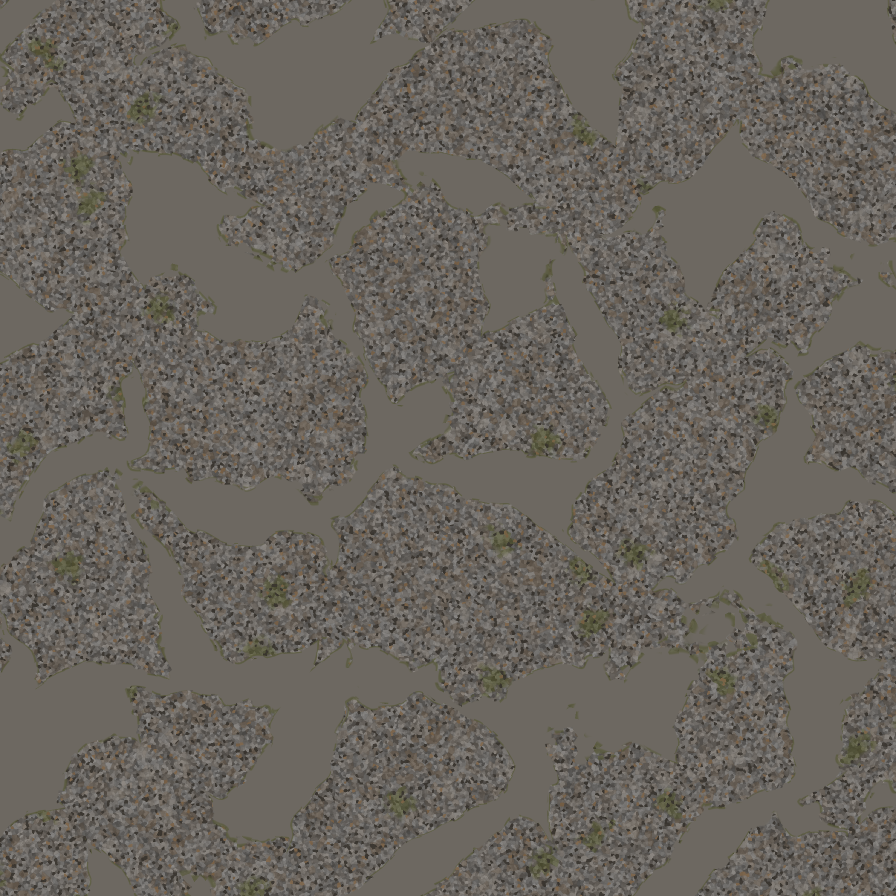
This texture is drawn by a Shadertoy shader. Its source:

```glsl
const vec3 GROUND = vec3(0.427, 0.408, 0.380);
const vec3 STONE  = vec3(0.424, 0.408, 0.390);
const vec3 PALE   = vec3(0.510, 0.488, 0.460);
const vec3 DARK   = vec3(0.205, 0.188, 0.165);
const vec3 RUST   = vec3(0.500, 0.390, 0.270);
const vec3 BROWN  = vec3(0.375, 0.315, 0.250);
const vec3 MOSS   = vec3(0.325, 0.335, 0.190);

vec2 hash2(vec2 p) {
    vec3 q = fract(p.xyx * vec3(0.1031, 0.1030, 0.0973));
    q += dot(q, q.yzx + 33.33);
    return fract((q.xx + q.yz) * q.zy);
}

// Cellular noise: nearest distance, second distance, two random values of the cell
vec4 cells(vec2 p, float jitter) {
    vec2 base = floor(p);
    vec4 best = vec4(9.0, 9.0, 0.0, 0.0);
    for (int y = -1; y <= 1; y++)
    for (int x = -1; x <= 1; x++) {
        vec2 cell = base + vec2(x, y);
        vec2 point = cell + 0.5 + jitter * (hash2(cell + 17.0) - 0.5);
        float d = length(p - point);
        if (d < best.x) best = vec4(d, best.x, hash2(cell + 71.0));
        else best.y = min(best.y, d);
    }
    return best;
}

// Layered sines that bend straight outlines
vec2 warp(vec2 p, float amplitude, float frequency) {
    for (int i = 0; i < 5; i++) {
        p += amplitude * sin(p.yx * frequency + vec2(1.3, 4.1) * float(i + 1));
        amplitude *= 0.6;
        frequency *= 1.9;
    }
    return p;
}

// Smooth drift between 0 and 1 from crossed sines
float drift(vec2 p) {
    return 0.5 + 0.25 * (sin(p.x + 1.7 * sin(p.y * 0.8)) + sin(p.y * 1.2 + 1.3 * sin(p.x * 0.9)));
}

// Signed distance to the rim of an island, positive inside
float islands(vec2 uv, float scale, float crumble) {
    vec4 c = cells(warp(uv, 0.019, 14.0) * scale + 23.0, 0.95);
    float gap = mix(-0.06, 0.19, drift(uv * 21.0 + 2.0)) + 0.03 * (c.z - 0.5);
    return ((c.y - c.x) * 0.5 - gap + 0.026 * (crumble - 0.5)) / scale;
}

// Coverage of scattered round spots with an uneven outline
float spots(vec4 c, float share, float radius, float uneven) {
    float r = radius * (0.5 + uneven);
    return step(1.0 - share, c.z) * smoothstep(r + 0.1, r - 0.1, c.x);
}

vec3 gravel(vec2 uv, vec4 crumbs) {
    vec4 grit = cells(uv * 310.0 + 40.0, 1.0);
    vec4 pebbles = cells(uv * 150.0 + 90.0, 1.0);
    vec4 stones = cells(warp(uv, 0.003, 70.0) * 46.0 + 150.0, 1.0);
    vec4 tufts = cells(warp(uv, 0.006, 45.0) * 19.0 + 210.0, 1.0);

    // Grey grains with faint warm and cool tints
    vec3 col = STONE + 0.20 * (grit.z - 0.5) + 0.06 * (pebbles.z - 0.5);
    col += vec3(0.02, 0.0, -0.02) * (pebbles.w - 0.5);

    // Larger pale stones, brown stains and moss
    col = mix(col, PALE + 0.08 * (grit.z - 0.5), 0.65 * spots(stones, 0.1, 0.36, crumbs.w));
    col = mix(col, BROWN, 0.5 * step(0.82, pebbles.w) * drift(uv * 33.0));
    col = mix(col, MOSS + 0.12 * (grit.z - 0.5), 0.65 * spots(tufts, 0.11, 0.26, pebbles.z));

    // Crevices, dark specks and rusty chips
    float crevice = 1.0 - smoothstep(0.0, 0.16, pebbles.y - pebbles.x);
    col = mix(col, DARK, 0.14 * crevice);
    col = mix(col, DARK, 0.85 * step(grit.w, 0.07));
    return mix(col, RUST, 0.75 * step(0.975, grit.w));
}

vec3 surface(vec2 uv, float pixel) {
    vec4 crumbs = cells(uv * 95.0 + 60.0, 1.0);
    float d = islands(uv, 4.9, crumbs.z);
    float inside = smoothstep(-0.5 * pixel, 0.5 * pixel, d);
    float rim = 1.0 - smoothstep(0.0004, 0.0014, abs(d));
    vec3 col = mix(GROUND, gravel(uv, crumbs), inside);
    return mix(col, MOSS, 0.6 * rim * smoothstep(0.2, 0.5, crumbs.w));
}

void mainImage(out vec4 fragColor, in vec2 fragCoord) {
    const int SAMPLES = 2;
    float pixel = 1.0 / iResolution.y;
    vec3 sum = vec3(0.0);
    for (int y = 0; y < SAMPLES; y++)
    for (int x = 0; x < SAMPLES; x++) {
        vec2 offset = (vec2(x, y) + 0.5) / float(SAMPLES) - 0.5;
        sum += surface((fragCoord + offset) * pixel, pixel);
    }
    fragColor = vec4(sum / float(SAMPLES * SAMPLES), 1.0);
}
```
